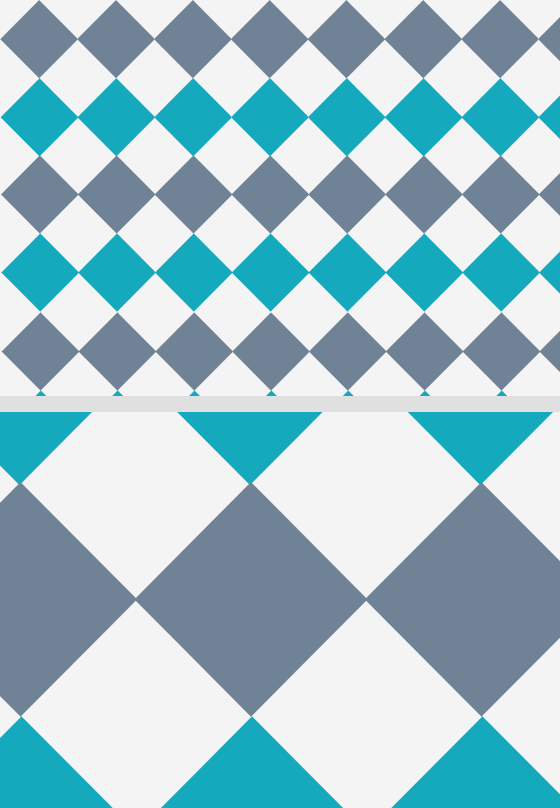
Top, the full canvas; bottom, a detail of the centre.
This pattern is drawn by a WebGL 1 fragment shader. Its source:

```glsl
precision highp float;
// Rows of touching diamonds, alternating slate and teal on off-white, with a slight drift per row.
uniform vec2 u_resolution;

// Approximate signed distance to a diamond with the given half extents
float diamond(vec2 p, vec2 halfSize) {
  vec2 q = abs(p) / halfSize;
  return (q.x + q.y - 1.0) * 0.7071 * halfSize.x;
}

void main() {
  // One unit is the column spacing; y runs down from the top edge
  float pixel = 7.29 / u_resolution.x;
  vec2 p = vec2(gl_FragCoord.x, u_resolution.y - gl_FragCoord.y) * pixel;

  vec3 slate = vec3(0.44, 0.51, 0.585);
  vec3 teal = vec3(0.08, 0.664, 0.74);
  vec3 color = vec3(0.956);

  // Lower rows lie over the tips of the rows above
  for (int i = 0; i < 6; i++) {
    float row = float(i);

    // Each row slips to the right; the two middle rows sit a little high
    float lift = 0.0115 * step(1.5, row) * step(row, 3.5);
    vec2 first = vec2(0.51 + 0.0045 * row, 0.51 + 1.0165 * row - lift);

    vec2 local = p - first;
    local.x -= max(floor(local.x + 0.5), 0.0);

    float d = diamond(local, vec2(0.506, 0.509));
    float coverage = clamp(0.5 - d / pixel, 0.0, 1.0);
    color = mix(color, mix(slate, teal, mod(row, 2.0)), coverage);
  }

  gl_FragColor = vec4(color, 1.0);
}
```
